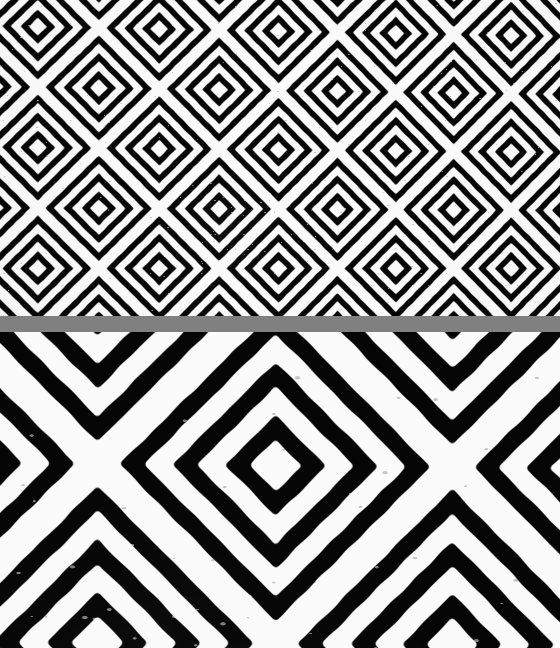
Top: the whole. Bottom: its middle third, enlarged.
A WebGL 1 fragment shader for this pattern:

```glsl
precision highp float;
// Staggered lattice of concentric black and white diamonds, lightly worn in print.

uniform vec2 u_resolution;

// Lattice, in canvas heights: x is measured from the middle, y from the bottom.
const vec2 ANCHOR = vec2(-0.0046, 0.1505);  // centre of one diamond
const vec2 REPEATS = vec2(2.672, 2.664);    // repeats per canvas height
const vec2 TIGHTEN = vec2(0.061, 0.066);    // repeats grow denser to the right

// Rings, in lattice units: a cell reaches 0.5 from its centre.
const float RING_FIRST = 0.108;
const float RING_PITCH = 0.148;
const float RING_HALF_WIDTH = 0.034;
const float RING_LAST = 2.0;
const float TIP_ROUNDING = 0.018;
const float EDGE_WOBBLE = 0.0012;
const float EDGE_SOFTNESS = 0.85;           // in output pixels

// Colours and wear.
const vec3 PAPER = vec3(0.985);
const vec3 INK = vec3(0.02);
const vec3 FLECK = vec3(0.50);
const vec3 DUST = vec3(0.78);
const float CORNER_SHADE = 0.02;
const vec2 WORN_CENTRE = vec2(-0.14, 0.25);
const float WORN_RADIUS = 0.19;
const float WORN_HAZE = 0.025;
const vec2 FLECK_GRID = vec2(75.0, 130.0);
const float FLECK_SHARE = 0.13;
const float STRAY_SHARE = 0.003;

vec2 hash2(vec2 cell) {
  vec2 mixed = vec2(dot(cell, vec2(127.1, 311.7)), dot(cell, vec2(269.5, 183.3)));
  return fract(sin(mixed) * 43758.5453);
}

float smoothMax(float a, float b, float k) {
  float h = max(k - abs(a - b), 0.0);
  return max(a, b) + h * h / (4.0 * k);
}

// Diagonal axes give every diamond an integer centre in a square lattice.
vec2 diagonalLattice(vec2 p) {
  vec2 d = p - ANCHOR;
  vec2 grid = d * (REPEATS + TIGHTEN * d.x);
  return vec2(grid.x + grid.y, grid.y - grid.x);
}

// Ink coverage of the concentric rings.
float rings(vec2 lattice, float blur) {
  vec2 local = abs(fract(lattice + 0.5) - 0.5);
  float r = smoothMax(local.x, local.y, TIP_ROUNDING);
  float index = clamp(floor((r - RING_FIRST) / RING_PITCH + 0.5), 0.0, RING_LAST);
  float edge = abs(r - RING_FIRST - index * RING_PITCH) - RING_HALF_WIDTH;
  edge += EDGE_WOBBLE * (sin(lattice.x * 41.0 + 2.0 * sin(lattice.y * 17.0))
                       + sin(lattice.y * 37.0 + 2.0 * sin(lattice.x * 23.0)));
  return 1.0 - smoothstep(-blur, blur, edge);
}

// Cellular specks: a share of the cells holds one small, irregular chip.
float specks(vec2 p, float share) {
  vec2 q = p * FLECK_GRID;
  vec2 cell = floor(q);
  vec2 chance = hash2(cell + 19.0);
  vec2 centre = 0.3 + 0.4 * hash2(cell);
  float size = mix(0.12, 0.30, chance.y);
  float chip = 1.0 - smoothstep(0.5 * size, size, length(q - cell - centre));
  return chip * step(chance.x, share);
}

void main() {
  vec2 p = vec2(gl_FragCoord.x - 0.5 * u_resolution.x, gl_FragCoord.y) / u_resolution.y;
  float blur = EDGE_SOFTNESS * length(REPEATS) / u_resolution.y;
  float ink = rings(diagonalLattice(p), blur);

  // Worn patch, with a ragged outline.
  vec2 fromWear = (p - WORN_CENTRE) / WORN_RADIUS;
  float ragged = 0.25 * sin(p.x * 31.0 + 2.0 * sin(p.y * 27.0));
  float worn = exp(-dot(fromWear, fromWear)) * (1.0 + ragged);
  float chips = specks(p, STRAY_SHARE + FLECK_SHARE * worn);
  float dust = specks(p + 7.0, STRAY_SHARE);

  // Paper and ink, with a faint shade toward the corners.
  vec2 fromMiddle = p - vec2(0.0, 0.5);
  vec3 paper = PAPER - CORNER_SHADE * dot(fromMiddle, fromMiddle);
  paper = mix(paper, DUST, dust);
  vec3 inked = mix(INK + WORN_HAZE * worn, FLECK, chips);
  gl_FragColor = vec4(mix(paper, inked, ink), 1.0);
}
```
